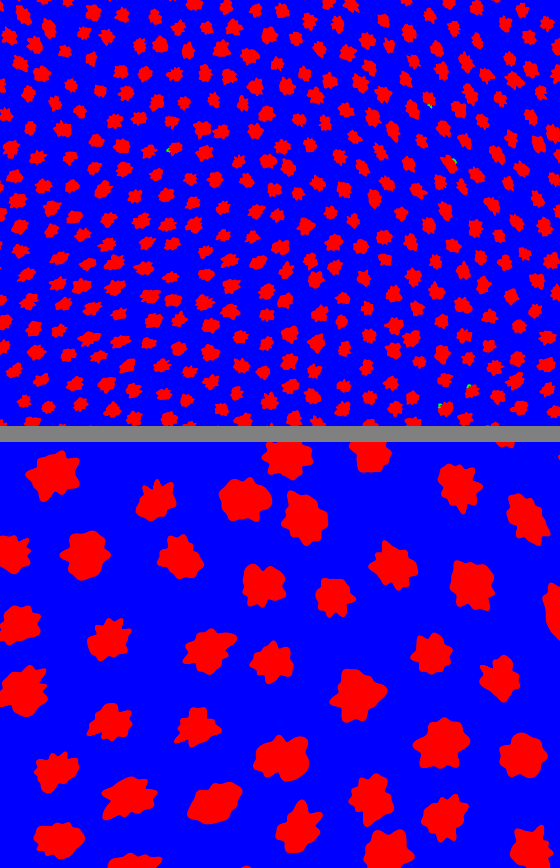
Top, the full canvas; bottom, a detail of the centre.
Give the GLSL for this pattern, as a Shadertoy shader.

```glsl
const vec3 FIELD_BLUE = vec3(0.0, 0.0, 1.0);
const vec3 GRAIN_RED = vec3(1.0, 0.0, 0.0);
const vec3 SPECK_GREEN = vec3(0.0, 1.0, 0.0);

const float SPACINGS_HIGH = 14.7;   // grain spacings per canvas height
const float ROW_HEIGHT = 0.866;     // hexagonal row pitch, in spacings
const float TILT = 0.3;             // lattice rotation, radians
const float BEND = 0.6;             // slow bending of the rows
const float JITTER = 0.19;          // largest shift of a grain
const float RADIUS = 0.25;          // mean grain radius
const float RADIUS_SPREAD = 0.3;    // relative range of radii
const float ROUGHNESS = 0.21;       // strength of the outline bumps
const int LAST_HARMONIC = 11;       // finest outline bump
const float SPECK_CHANCE = 0.015;
const float SPECK_RADIUS = 0.09;
const float TAU = 6.28318;

float hash(vec2 p) {
    return fract(sin(dot(p, vec2(127.1, 311.7))) * 43758.5453);
}

vec2 direction(float angle) {
    return vec2(cos(angle), sin(angle));
}

// Rotate, then shear both ways: bends the rows but preserves area
vec2 bendRows(vec2 p) {
    vec2 axis = direction(TILT);
    p = mat2(axis.x, axis.y, -axis.y, axis.x) * p;
    p.x += BEND * sin(0.37 * p.y + 1.0);
    p.y += BEND * sin(0.33 * p.x + 2.4);
    return p;
}

vec2 grainCentre(vec2 cell) {
    float stagger = 0.5 * mod(cell.y, 2.0);
    vec2 site = vec2(cell.x + 0.5 + stagger, (cell.y + 0.5) * ROW_HEIGHT);
    float shift = JITTER * sqrt(hash(cell + 3.7));
    return site + shift * direction(TAU * hash(cell + 9.2));
}

// Outline radius from random angular harmonics
float outline(vec2 cell, float angle) {
    float r = 1.0;
    for (int k = 2; k <= LAST_HARMONIC; k++) {
        float n = float(k);
        float strength = ROUGHNESS * hash(cell + n * 1.37) / sqrt(n);
        r += strength * sin(n * angle + TAU * hash(cell - n * 2.71));
    }
    float size = 1.0 + RADIUS_SPREAD * (hash(cell + 21.3) - 0.5);
    return RADIUS * size * r;
}

float coverage(float dist, float pixel) {
    return clamp(0.5 - dist / pixel, 0.0, 1.0);
}

void mainImage(out vec4 fragColor, in vec2 fragCoord) {
    float pixel = SPACINGS_HIGH / iResolution.y;
    vec2 p = bendRows(fragCoord * pixel);
    float row = floor(p.y / ROW_HEIGHT);
    float grain = 1.0;
    float speck = 1.0;

    // Nearest outlines among the neighbouring lattice sites
    for (int j = -1; j <= 1; j++) {
        float y = row + float(j);
        float column = floor(p.x - 0.5 * mod(y, 2.0));
        for (int i = -1; i <= 1; i++) {
            vec2 cell = vec2(column + float(i), y);
            vec2 offset = p - grainCentre(cell);
            float reach = length(offset);
            if (reach > 0.55) continue;
            float edge = reach - outline(cell, atan(offset.y, offset.x + 1e-5));
            grain = min(grain, edge);

            // A few grains carry a green speck on the rim
            if (hash(cell + 33.1) < SPECK_CHANCE) {
                vec2 rim = RADIUS * direction(TAU * hash(cell + 41.9));
                float spot = length(offset - rim) - SPECK_RADIUS;
                speck = min(speck, max(spot, abs(edge) - 0.04));
            }
        }
    }

    vec3 color = mix(FIELD_BLUE, GRAIN_RED, coverage(grain, pixel));
    color = mix(color, SPECK_GREEN, coverage(speck, pixel));
    fragColor = vec4(color, 1.0);
}
```
